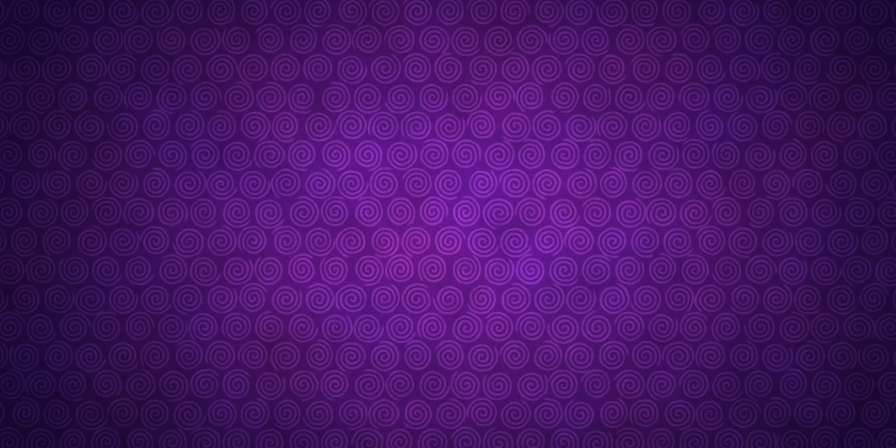
Give the GLSL for this pattern, as a Shadertoy shader.

```glsl
// Staggered rows of hand-drawn spirals on purple cloth, lit from the centre.

#define PITCH vec2(0.0729, 0.0642)   // column and row spacing, canvas height = 1
#define ORIGIN vec2(0.0197, 0.0120)  // centre of the first spiral
#define RADIUS 0.0352
#define TURNS 3.2
#define CURVE 0.88                   // below 1 packs the outer turns closer
#define HALF_LINE 0.0025
#define GROUND_LIT vec3(0.40, 0.095, 0.56)
#define GROUND_DIM vec3(0.09, 0.030, 0.18)
#define LINE_LIT vec3(0.57, 0.205, 0.71)
#define LINE_DIM vec3(0.15, 0.060, 0.27)
#define WEAR 0.14

const float TAU = 6.2831853;

vec2 hash2(vec2 p) {
    vec3 q = fract(p.xyx * vec3(0.1031, 0.1030, 0.0973));
    q += dot(q, q.yzx + 33.33);
    return fract((q.xx + q.yz) * q.zy);
}

float gradientNoise(vec2 p) {
    vec2 i = floor(p), f = fract(p);
    vec2 u = f * f * f * (f * (f * 6.0 - 15.0) + 10.0);
    vec2 e = vec2(0.0, 1.0);
    float a = dot(hash2(i) * 2.0 - 1.0, f);
    float b = dot(hash2(i + e.yx) * 2.0 - 1.0, f - e.yx);
    float c = dot(hash2(i + e.xy) * 2.0 - 1.0, f - e.xy);
    float d = dot(hash2(i + e.yy) * 2.0 - 1.0, f - e.yy);
    return mix(mix(a, b, u.x), mix(c, d, u.x), u.y);
}

// Coverage of one spiral stroke that winds out from the origin
float spiral(vec2 p, float startAngle, float radius, float pixel) {
    float r = max(length(p) / radius, 0.001);
    float angle = fract((atan(p.y, p.x) + startAngle) / TAU);
    float turn = TURNS * pow(r, 1.0 / CURVE);
    float slope = turn / (CURVE * r * radius);
    float arm = clamp(round(turn - angle), 0.0, floor(TURNS - angle));
    float dist = abs(turn - angle - arm) / slope;
    float tail = 1.0 - smoothstep(TURNS - 0.06, TURNS, arm + angle);
    return tail * (1.0 - smoothstep(-0.7, 0.7, (dist - HALF_LINE) / pixel));
}

// Strongest stroke among the neighbouring spirals
float spiralRows(vec2 p, float pixel) {
    float ink = 0.0;
    float nearRow = round((p.y - ORIGIN.y) / PITCH.y);
    for (int j = -1; j <= 1; j++) {
        float row = nearRow + float(j);
        float shift = 0.5 * mod(row, 2.0);
        float nearColumn = round((p.x - ORIGIN.x) / PITCH.x - shift);
        for (int i = -1; i <= 1; i++) {
            vec2 cell = vec2(nearColumn + float(i), row);
            vec2 pick = hash2(cell + 17.0);
            vec2 shape = hash2(cell + 71.0);
            vec2 centre = ORIGIN + (cell + vec2(shift, 0.0)) * PITCH;
            vec2 q = p - centre - (shape - 0.5) * 0.003;
            q.x *= pick.y < 0.3 ? -1.0 : 1.0;
            q *= 1.0 + 0.07 * (shape.yx - 0.5);
            float radius = RADIUS * mix(0.95, 1.03, shape.x);
            ink = max(ink, spiral(q, pick.x * TAU, radius, pixel));
        }
    }
    return ink;
}

void mainImage(out vec4 fragColor, in vec2 fragCoord) {
    float pixel = 1.0 / iResolution.y;
    vec2 p = fragCoord * pixel;
    vec2 uv = fragCoord / iResolution.xy;

    // Unsteady hand
    vec2 wobble = vec2(gradientNoise(p * 45.0), gradientNoise(p * 45.0 + 30.0));
    float ink = spiralRows(p + 0.0025 * wobble, pixel);
    ink *= 0.88 + 0.35 * gradientNoise(p * 30.0 + 9.0);

    // Oval pool of light
    vec2 fromCentre = (uv - vec2(0.515, 0.5)) * vec2(2.0, 1.4);
    float shade = smoothstep(0.0, 1.25, length(fromCentre));
    vec3 ground = mix(GROUND_LIT, GROUND_DIM, shade);
    vec3 line = mix(LINE_LIT, LINE_DIM, shade);
    vec3 color = mix(ground, line, ink);

    // Worn patches, cloth grain and drifting hue
    float patches = gradientNoise(p * 7.0) + 0.6 * gradientNoise(p * 19.0);
    float grain = gradientNoise(p * 110.0);
    color *= 1.0 + WEAR * (patches + 0.7 * grain);
    float hue = gradientNoise(p * 4.0 + 50.0);
    color *= 1.0 + vec3(0.12, 0.0, -0.08) * hue;

    fragColor = vec4(clamp(color, 0.0, 1.0), 1.0);
}
```
